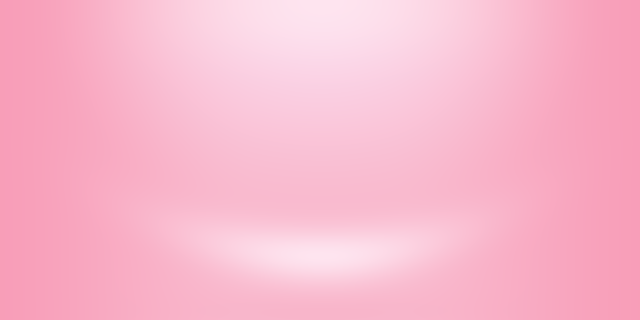
Write a Shadertoy shader that draws this background.

```glsl
const vec3 EDGE_PINK = vec3(0.973, 0.615, 0.720);
const vec3 MID_PINK = vec3(0.976, 0.725, 0.805);
const vec3 LILAC = vec3(0.984, 0.850, 0.922);
const vec3 PALE = vec3(0.995, 0.895, 0.938);

float bell(float x) {
    return exp(-x * x);
}

// Soft elliptical light on the wall, brightest at the top
float wallGlow(vec2 p) {
    vec2 d = vec2(p.x / 0.46, max(0.95 - p.y, 0.0) / 0.64);
    return 1.0 - smoothstep(0.0, 1.0, length(d));
}

// Crescent of light on the floor, its ends curving upward
float floorGlow(vec2 p) {
    float arc = 0.2 + 1.5 * p.x * p.x;
    return bell(p.x / 0.19) * bell((p.y - arc) / 0.085);
}

void mainImage(out vec4 fragColor, in vec2 fragCoord) {
    vec2 p = fragCoord / iResolution.xy - vec2(0.503, 0.0);

    // Pink backdrop, deeper towards both sides
    float centre = 1.0 - smoothstep(0.1, 0.55, abs(p.x));
    vec3 color = mix(EDGE_PINK, MID_PINK, centre);

    // Wall light shifts from lilac to pale pink near the top
    vec3 wallColor = mix(LILAC, PALE, smoothstep(0.7, 1.0, p.y));
    color = mix(color, wallColor, wallGlow(p));

    // Faint shade below the floor light
    color -= vec3(0.003, 0.018, 0.015) * bell(p.x / 0.2) * bell((p.y - 0.03) / 0.06);

    // Floor light
    color = mix(color, PALE, floorGlow(p));

    fragColor = vec4(color, 1.0);
}
```
